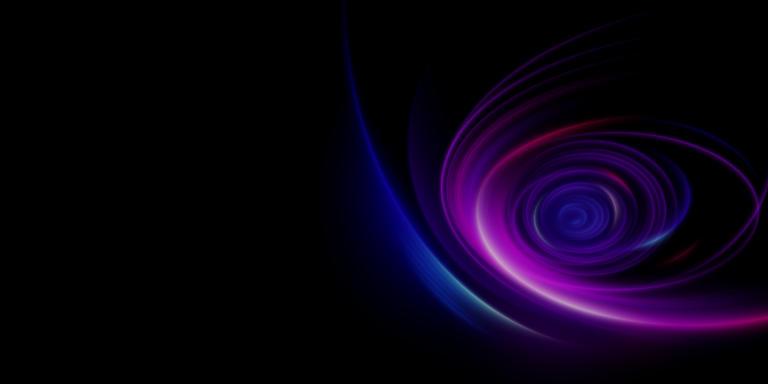
Give the GLSL for this background, as a Shadertoy shader.

```glsl
// Neon vortex on black: glowing elliptical arcs sweep around an off-centre eye.
// Each arc is a distance to an ellipse, faded by angle, with separate inner and
// outer falloffs; loops scatter the fine streaks and the rings of the eye.

const float TAU = 6.2831853;

float hash(float n) {
    return fract(sin(n * 127.1 + 3.7) * 4375.85);
}

// Glow of an ellipse around angle mid; widths.x is inside, widths.y outside
float arc(vec2 p, vec2 center, vec2 radii, float mid, float span, vec2 widths) {
    vec2 q = (p - center) / radii;
    float k = length(q);
    float d = (k - 1.0) * k / max(length(q / radii), 1e-4);
    float turn = mod(atan(q.y, q.x) - mid + 0.5 * TAU, TAU) - 0.5 * TAU;
    float width = (d > 0.0 ? widths.y : widths.x) + 0.3 / iResolution.y;
    return exp(-turn * turn / (span * span) - abs(d) / width);
}

// Blue wing on the left with its cyan highlight
vec3 blueWing(vec2 p) {
    vec2 c = vec2(1.618, 1.0), r = vec2(0.72, 0.91);
    vec3 col = vec3(0.05, 0.04, 0.65) * arc(p, c, r, 3.6, 0.36, vec2(0.004, 0.008));
    col += vec3(0.07, 0.0, 1.0) * arc(p, c, r, 3.86, 0.27, vec2(0.02, 0.075));
    col += vec3(0.05, 0.8, 0.8) * arc(p, c, r, 4.12, 0.18, vec2(0.003, 0.015));
    col += vec3(0.6, 0.6, 0.4) * arc(p, c, r, 4.22, 0.17, vec2(0.002, 0.005));
    col += vec3(0.18, 0.0, 0.3) * arc(p, c, r, 4.4, 0.25, vec2(0.05, 0.08));
    // Fine feathers just outside the edge
    for (int i = 0; i < 5; i++) {
        float n = float(i);
        vec2 wider = r + 0.012 * (n + 1.0);
        col += vec3(0.02, 0.12, 0.5)
             * arc(p, c, wider, 3.95 + 0.2 * hash(n + 7.0), 0.13, vec2(0.004, 0.008));
    }
    // Dim violet fill behind the second edge
    col += vec3(0.16, 0.0, 0.5)
         * arc(p, vec2(1.565, 0.63), vec2(0.5, 0.47), 3.6, 0.6, vec2(0.07, 0.004));
    return col;
}

// Broad magenta sweep with a pale core and red ends
vec3 mainSweep(vec2 p) {
    vec2 c = vec2(1.8, 0.45), r = vec2(0.557, 0.297);
    vec3 col = vec3(0.75, 0.0, 0.65) * arc(p, c, r, 3.75, 0.85, vec2(0.03, 0.012));
    col += vec3(1.5, 1.6, 1.1) * arc(p, c, r, 3.55, 0.42, vec2(0.013, 0.006));
    col += vec3(1.1, 1.2, 0.9) * arc(p, c, r, 4.15, 0.27, vec2(0.01, 0.006));
    col += vec3(0.3, 0.0, 0.9) * arc(p, c, r, 4.1, 0.65, vec2(0.035, 0.04));
    col += vec3(0.3, 0.0, 0.55) * arc(p, c, r, 4.75, 0.4, vec2(0.045, 0.01));
    col += vec3(0.9, 0.0, 0.15) * arc(p, c, r, 5.05, 0.42, vec2(0.01, 0.012));
    col += vec3(0.2, 0.0, 0.04) * arc(p, c, r, 4.5, 0.18, vec2(0.01, 0.06));
    col += vec3(0.95, 0.02, 0.35)
         * arc(p, vec2(1.72, 0.45), vec2(0.48, 0.25), 2.35, 0.42, vec2(0.01, 0.004));
    return col;
}

// Thin bright outlines
vec3 outlines(vec2 p) {
    vec2 thin = vec2(0.0045, 0.0025);
    vec3 violet = vec3(0.55, 0.04, 0.9);
    vec3 col = violet * 1.4
             * arc(p, vec2(1.95, 0.513), vec2(0.8, 0.415), 3.1, 0.72, thin);
    col += violet * 0.55
         * arc(p, vec2(2.1, 0.5), vec2(0.95, 0.52), 2.55, 0.4, thin);
    col += violet
         * arc(p, vec2(1.6, 0.45), vec2(0.375, 0.205), 0.7, 1.1, thin);
    col += violet * 1.3
         * arc(p, vec2(1.6, 0.45), vec2(0.375, 0.205), 4.4, 0.75, vec2(0.006));
    col += violet * 0.8
         * arc(p, vec2(1.6, 0.6), vec2(0.41, 0.35), -0.5, 0.5, thin);
    col += vec3(0.08, 0.03, 0.4)
         * arc(p, vec2(1.65, 0.47), vec2(0.34, 0.22), 0.9, 0.5, thin);
    // Blue crescent, its cyan spot and two red sparks
    vec2 c = vec2(1.55, 0.49), r = vec2(0.245, 0.15);
    col += vec3(0.2, 0.02, 1.0) * arc(p, c, r, -0.4, 0.9, vec2(0.014, 0.004));
    col += vec3(0.1, 0.7, 0.6) * arc(p, c, r, -0.88, 0.2, vec2(0.006));
    col += vec3(0.7, 0.0, 0.12)
         * arc(p, vec2(1.5, 0.44), vec2(0.16, 0.13), 0.84, 0.3, vec2(0.006, 0.003));
    col += vec3(0.35, 0.0, 0.12)
         * arc(p, vec2(1.6, 0.45), vec2(0.25, 0.16), -0.78, 0.25, vec2(0.006));
    return col;
}

// Silky streaks filling the band between outer outline and eye
vec3 streaks(vec2 p) {
    vec3 col = vec3(0.0);
    for (int i = 0; i < 20; i++) {
        float n = float(i), f = (n + 0.5) / 20.0;
        vec2 c = mix(vec2(1.93, 0.51), vec2(1.54, 0.44), f);
        vec2 r = mix(vec2(0.77, 0.38), vec2(0.23, 0.16), f);
        vec3 tint = mix(vec3(0.25, 0.0, 0.9), vec3(0.75, 0.0, 0.6), hash(n));
        vec2 widths = vec2(0.011, 0.003) * (0.4 + hash(n + 20.0));
        float mid = 3.1 + 0.9 * hash(n + 40.0);
        col += 0.75 * tint * arc(p, c, r, mid, 0.5 + 0.4 * hash(n + 60.0), widths);
    }
    return col;
}

// Nested rings around the eye
vec3 eye(vec2 p) {
    vec2 center = vec2(1.492, 0.432);
    vec2 q = (p - center) / vec2(1.0, 0.85);
    vec3 col = vec3(0.12, 0.03, 0.65) * exp(-dot(q, q) / 0.012);
    for (int i = 0; i < 18; i++) {
        float n = float(i), f = (n + 0.5) / 18.0;
        vec2 c = mix(center, vec2(1.54, 0.455), f);
        vec2 r = mix(0.012, 0.23, f) * vec2(1.0, 0.8);
        vec3 tint = mix(vec3(0.08, 0.2, 0.9), vec3(0.4, 0.0, 0.85), min(f * 1.8, 1.0));
        float mid = TAU * hash(n + 80.0);
        col += 0.8 * tint * arc(p, c, r, mid, 0.9 + hash(n + 95.0), vec2(0.008, 0.002));
    }
    // Pale glints on the brighter rings
    vec2 ring = vec2(0.1, 0.088);
    col += vec3(0.8, 0.5, 0.8) * arc(p, center + 0.012, ring, 0.3, 0.55, vec2(0.003, 0.006));
    col += vec3(0.4, 0.6, 0.7) * arc(p, center, ring, 3.4, 0.7, vec2(0.003));
    col += vec3(0.45, 0.02, 0.8) * arc(p, center, vec2(0.155, 0.12), 3.5, 1.4, vec2(0.005));
    return col;
}

void mainImage(out vec4 fragColor, in vec2 fragCoord) {
    vec2 p = fragCoord / iResolution.y;
    vec3 light = blueWing(p) + mainSweep(p) + outlines(p) + streaks(p) + eye(p);
    vec3 col = 0.8 * (1.0 - exp(-light)) - 0.02;
    fragColor = vec4(max(col, 0.0), 1.0);
}
```
